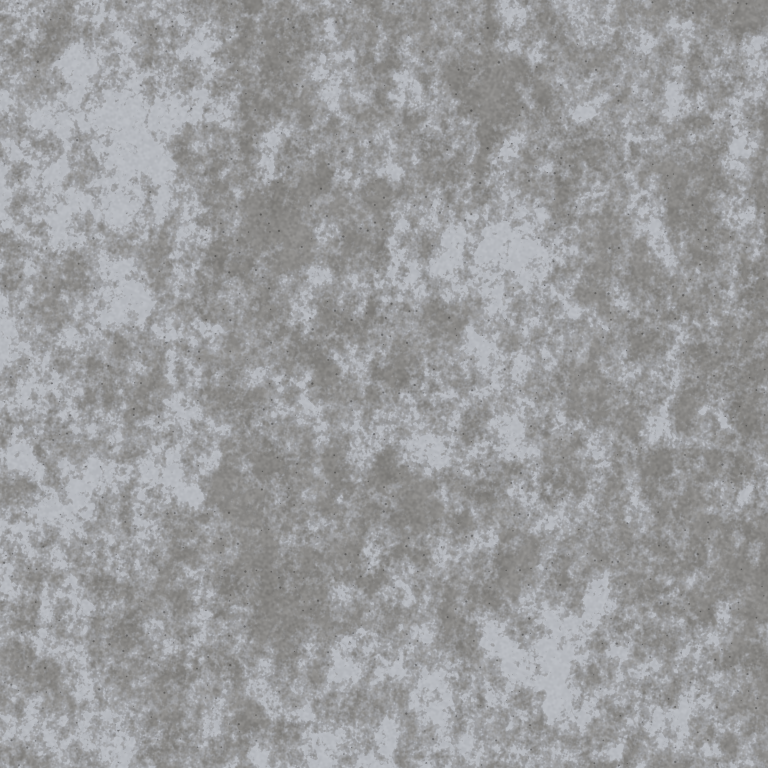
Write a WebGL 1 fragment shader that draws this texture.

```glsl
precision highp float;
// Worn concrete wall: brown-grey cement under a rubbed, blue-grey coat of paint.
// Broad patches, fine flakes and slanting drips add up to one paint height;
// a soft threshold of it gives the thin haze, a sharp one the thick flakes.

#define PATCH_SCALE 5.5
#define FLAKE_SCALE 26.0
#define DRIP_SCALE vec2(58.0, 15.0)
#define DRIP_SLANT 0.14
#define HAZE_SOFTNESS 0.29
#define FLAKE_LEVEL 0.2
#define FLAKE_EDGE 0.075
#define GRAIN_SCALE 290.0
#define GRAIN_STRENGTH 0.075
#define PIT_CELLS 95.0
#define PIT_CHANCE 0.1

uniform vec2 u_resolution;

const vec3 CEMENT_DARK = vec3(0.503, 0.498, 0.488);
const vec3 CEMENT_LIGHT = vec3(0.560, 0.556, 0.550);
const vec3 HAZE = vec3(0.660, 0.669, 0.688);
const vec3 PAINT = vec3(0.725, 0.738, 0.760);

float hash(vec2 cell) {
  vec3 q = fract(cell.xyx * 0.1031);
  q += dot(q, q.yzx + 33.33);
  return fract((q.x + q.y) * q.z);
}

float noise(vec2 p) {
  vec2 cell = floor(p);
  vec2 f = fract(p);
  f = f * f * (3.0 - 2.0 * f);
  float low = mix(hash(cell), hash(cell + vec2(1.0, 0.0)), f.x);
  float high = mix(hash(cell + vec2(0.0, 1.0)), hash(cell + 1.0), f.x);
  return mix(low, high, f.y);
}

// Layered noise, centred on zero; a higher gain makes it rougher
float layers(vec2 p, float gain) {
  float sum = 0.0;
  float total = 0.0;
  float weight = 1.0;
  for (int i = 0; i < 5; i++) {
    sum += weight * (noise(p) - 0.5);
    total += weight;
    weight *= gain;
    p = p * 2.03 + vec2(17.3, 9.1);
  }
  return sum / total;
}

vec2 turn(vec2 p, float angle) {
  float c = cos(angle);
  float s = sin(angle);
  return vec2(c * p.x - s * p.y, s * p.x + c * p.y);
}

// Small round holes, at most one per grid cell
float pits(vec2 uv, float pixel) {
  vec2 p = uv * PIT_CELLS;
  vec2 cell = floor(p);
  vec2 centre = 0.25 + 0.5 * vec2(hash(cell + 31.0), hash(cell + 57.0));
  float radius = mix(0.05, 0.14, hash(cell + 83.0));
  float blur = 0.7 * pixel * PIT_CELLS;
  float hole = 1.0 - smoothstep(radius - blur, radius + blur,
                                length(fract(p) - centre));
  return hole * step(hash(cell + 11.0), PIT_CHANCE);
}

void main() {
  float pixel = 1.0 / min(u_resolution.x, u_resolution.y);
  vec2 uv = gl_FragCoord.xy * pixel;

  // Paint height from patches, flakes and drips
  vec2 warp = vec2(layers(uv * 9.0 + 40.0, 0.62),
                   layers(uv * 9.0 + 70.0, 0.62));
  float broad = layers(turn(uv, 0.6) * PATCH_SCALE + 0.9 * warp + 5.0, 0.72);
  float flakes = layers(turn(uv, 1.1) * FLAKE_SCALE + 120.0, 0.9);
  vec2 slanted = vec2(uv.x - DRIP_SLANT * uv.y, uv.y) + 0.02 * warp;
  float drips = layers(slanted * DRIP_SCALE + 210.0, 0.62);
  float height = 1.15 * broad + 1.5 * flakes + 0.6 * drips;

  // Mottled cement, thin haze, then thick paint
  float mottle = layers(uv * 22.0 + 300.0, 0.8);
  vec3 color = mix(CEMENT_DARK, CEMENT_LIGHT,
                   clamp(0.5 + 2.2 * mottle, 0.0, 1.0));
  color = mix(color, HAZE, smoothstep(-HAZE_SOFTNESS, HAZE_SOFTNESS, height));
  float paint = smoothstep(FLAKE_LEVEL - FLAKE_EDGE,
                           FLAKE_LEVEL + FLAKE_EDGE, height);
  color = mix(color, PAINT, 0.9 * paint);

  // Sandy grain and pits, both weaker under the paint
  float grain = noise(turn(uv, 0.4) * GRAIN_SCALE + 400.0) - 0.5;
  color += GRAIN_STRENGTH * grain * (1.0 - 0.4 * paint);
  color *= 1.0 - 0.3 * pits(uv, pixel) * (1.0 - 0.8 * paint);

  gl_FragColor = vec4(color, 1.0);
}
```
